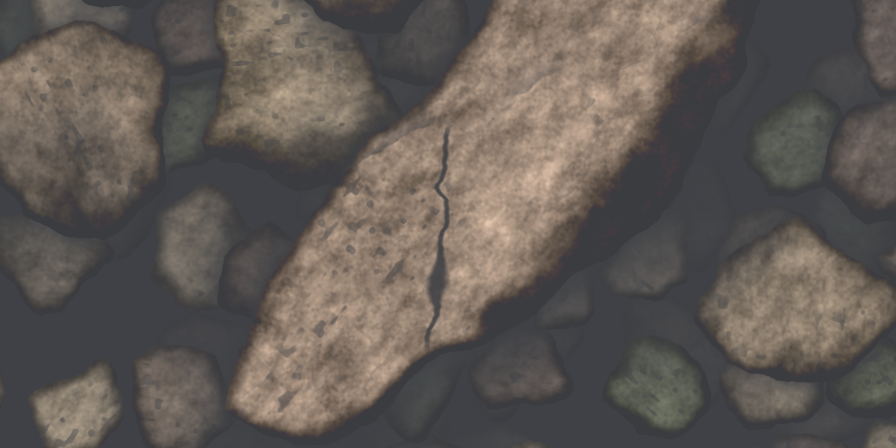
This texture is drawn by a Shadertoy shader. Its source:

```glsl
// Murky river stones: a long tan slab lies diagonally over scattered boulders.
// Stones are smooth intersections of half planes with warped outlines;
// layered noise adds grain, relief and veins, and dark haze fills the gaps.

const float TAU = 6.2831853;
const vec3 WATER = vec3(0.248, 0.256, 0.274);
const vec3 SLAB = vec3(0.605, 0.525, 0.46);
const vec3 BROWN = vec3(0.45, 0.385, 0.35);
const vec3 PALE = vec3(0.68, 0.61, 0.51);
const vec3 MOSS = vec3(0.44, 0.47, 0.37);
const vec2 LIGHT = vec2(-0.5, 0.85);

float hash(vec2 p) {
    vec3 q = fract(vec3(p.xyx) * 0.1031);
    q += dot(q, q.yzx + 33.33);
    return fract((q.x + q.y) * q.z);
}

float noise(vec2 p) {
    vec2 i = floor(p), f = fract(p);
    f = f * f * (3.0 - 2.0 * f);
    return mix(mix(hash(i), hash(i + vec2(1, 0)), f.x),
               mix(hash(i + vec2(0, 1)), hash(i + vec2(1, 1)), f.x), f.y);
}

mat2 rotation(float a) {
    return mat2(cos(a), sin(a), -sin(a), cos(a));
}

float fbm(vec2 p) {
    float sum = 0.0, amp = 0.52;
    for (int i = 0; i < 5; i++) {
        sum += amp * noise(p);
        p = rotation(0.6) * p * 2.03 + 17.3;
        amp *= 0.5;
    }
    return sum;
}

// Adds one half plane to a smooth intersection: (weighted normal, weight)
vec3 facet(vec2 p, vec2 dir, float offset, float blend) {
    float w = exp(min((dot(p, dir) - offset) / blend, 60.0));
    return vec3(dir * w, w);
}

// Turns the accumulated facets into (normal, signed distance)
vec3 resolve(vec3 acc, float blend) {
    return vec3(acc.xy / acc.z, blend * log(acc.z));
}

vec3 boulder(vec2 p, float radius, vec2 id) {
    vec3 acc = vec3(0);
    float blend = radius * 0.05;
    for (int i = 0; i < 7; i++) {
        vec2 key = id + float(i) * 7.31;
        float a = (float(i) + 0.6 * hash(key)) * TAU / 7.0;
        float offset = radius * (0.72 + 0.36 * hash(key + 3.7));
        acc += facet(p, vec2(cos(a), sin(a)), offset, blend);
    }
    return resolve(acc, blend);
}

vec3 slabShape(vec2 p) {
    float k = 0.016;
    vec3 acc = facet(p, vec2(-0.943, 0.333), -0.452, k);
    acc += facet(p, vec2(-0.768, 0.64), -0.21, k);
    acc += facet(p, vec2(0.565, -0.825), 0.41, k);
    acc += facet(p, vec2(0.901, -0.433), 1.12, k);
    acc += facet(p, vec2(-0.25, -0.97), -0.183, k);
    return resolve(acc, k);
}

// Lit stone surface; bevel is the width of its sloping sides
vec3 stone(vec2 p, vec3 shape, vec3 tint, float bevel, float angle) {
    vec2 q = rotation(-angle) * p + angle * 9.0;
    float depth = -shape.z;
    float broad = fbm(q * vec2(4.0, 6.0));
    float grain = fbm(q * vec2(24.0, 38.0));
    float fine = noise(q * 140.0);
    vec2 toLight = rotation(-angle) * LIGHT * 0.013;
    float relief = fbm(q * 11.0) - fbm((q + toLight) * 11.0);
    float top = smoothstep(0.0, bevel, depth + (broad - 0.5) * bevel * 1.8);
    float light = mix(0.64 + 0.27 * dot(shape.xy, LIGHT), 1.0, top);
    light *= mix(0.55, 1.0, smoothstep(0.0, 0.03, depth));
    float texture1 = 1.0 + 0.5 * (broad - 0.5) + 0.55 * (grain - 0.5)
                   + 0.17 * (fine - 0.5) + 0.9 * relief;
    vec3 col = tint * light * texture1;
    // Thin dark veins and clustered pits
    float vein = 1.0 - smoothstep(0.0, 0.018, abs(fbm(q * vec2(3.0, 5.0) + 8.0) - 0.5));
    float pits = smoothstep(0.68, 0.86, noise(q * vec2(48.0, 72.0)));
    pits *= smoothstep(0.42, 0.62, fbm(q * 7.0 + 31.0));
    return mix(col, WATER, 0.22 * vein * grain + 0.45 * pits);
}

// One layer of jittered boulders painted over the colour below
vec3 scatter(vec3 col, vec2 p, vec2 warped, float size, float layer, float clarity, float px) {
    vec2 base = floor(warped / size);
    for (int y = -1; y <= 1; y++)
    for (int x = -1; x <= 1; x++) {
        vec2 cell = base + vec2(x, y);
        vec2 id = cell + 40.0 + layer * 19.7;
        if (hash(id + 5.1) > 0.82) continue;
        vec2 jitter = vec2(hash(id + 1.3), hash(id + 2.9)) - 0.5;
        vec2 center = (cell + 0.5 + 0.4 * jitter) * size;
        float radius = size * mix(0.38, 0.53, hash(id + 8.2));
        vec3 shape = boulder(warped - center, radius, id);
        col = mix(col, WATER, 0.7 * exp(-max(shape.z, 0.0) * 25.0));
        if (shape.z < px) {
            float tone = hash(id + 11.4);
            float mossy = step(0.68, hash(id + 14.8)) * step(size, 0.4);
            vec3 tint = mix(mix(BROWN, PALE, tone), MOSS, mossy * 0.85);
            vec3 surface = stone(p, shape, tint, radius * 0.45, hash(id + 6.6) * TAU);
            surface = mix(WATER, surface, clarity);
            col = mix(col, surface, smoothstep(px, -px, shape.z));
        }
    }
    return col;
}

// Slab surface with a stepped ledge and a wandering upright crack
vec3 slabSurface(vec2 p, vec3 shape) {
    float bevel = mix(0.05, 0.16, smoothstep(0.95, 1.2, p.x));
    vec3 col = stone(p, shape, SLAB, bevel, 0.85);
    float run = p.x - 0.86;
    float ledge = p.y - 0.66 - 0.6 * run + 0.28 * run * run + 0.09 * (fbm(p * 7.0) - 0.5);
    float shade = smoothstep(-0.004, 0.004, ledge) * exp(-max(ledge, 0.0) * 32.0);
    col = mix(col, WATER, 0.55 * shade * smoothstep(0.3, 0.65, fbm(p * 9.0 + 4.0)));
    float path = 0.985 + 0.13 * (fbm(vec2(p.y * 6.0, 3.0)) - 0.5);
    float width = 0.004 + 0.022 * exp(-pow((p.y - 0.37) / 0.045, 2.0));
    float crack = smoothstep(width + 0.005, width * 0.4, abs(p.x - path));
    crack *= smoothstep(0.2, 0.26, p.y) * smoothstep(0.74, 0.69, p.y);
    return mix(col, WATER * 0.95, 0.85 * crack);
}

void mainImage(out vec4 fragColor, in vec2 fragCoord) {
    vec2 p = fragCoord / iResolution.y;
    float px = 1.2 / iResolution.y;
    vec2 bend = vec2(fbm(p * 6.0), fbm(p * 6.0 + 51.0)) - 0.5;
    vec2 warped = p + 0.085 * bend;

    // Boulders from the dim bed up to the clear top
    vec3 col = scatter(WATER, p, warped, 0.34, 1.0, 0.35, px);
    col = scatter(col, p, warped, 0.27, 2.0, 0.68, px);
    col = scatter(col, p, warped, 0.5, 3.0, 0.93, px);
    col = mix(col, WATER, 0.35 * smoothstep(0.4, 0.65, fbm(p * 2.2 + 9.0)));

    // Slab and the shade it throws to the lower right
    vec3 slab = slabShape(warped);
    float reach = mix(26.0, 7.0, smoothstep(-0.2, 0.6, dot(slab.xy, -LIGHT)));
    col = mix(col, WATER, 0.9 * exp(-max(slab.z, 0.0) * reach));
    if (slab.z < px) {
        col = mix(col, slabSurface(p, slab), smoothstep(px, -px, slab.z));
    }
    fragColor = vec4(max(col, WATER * 0.92), 1.0);
}
```
